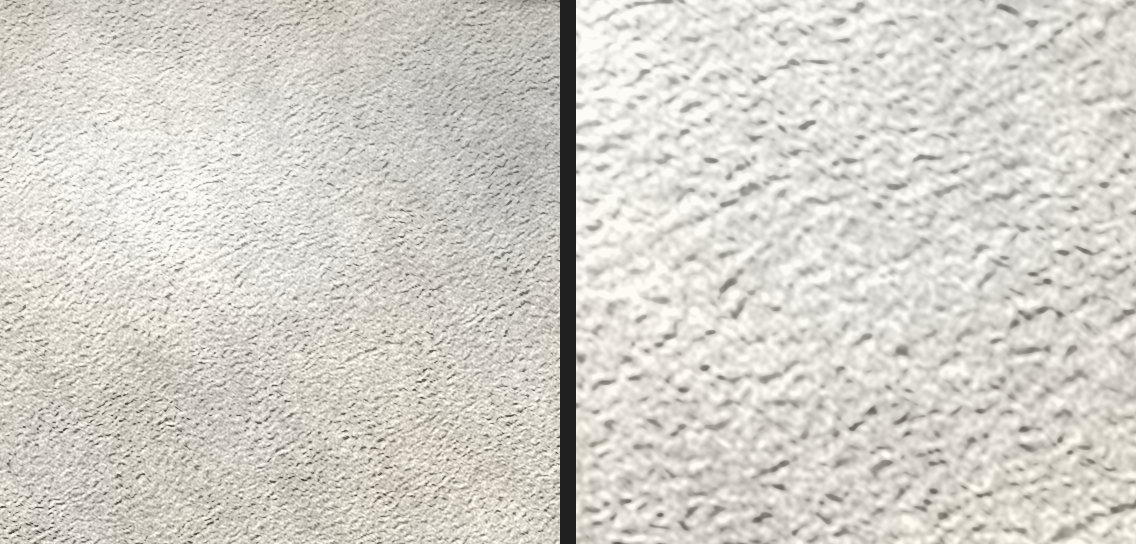
Left: the whole. Right: its middle third, enlarged.
Write a Shadertoy shader that draws this texture.

```glsl
// Pale woven pile, like a short wool carpet under soft uneven daylight.
// Short slanted tufts of gradient noise are chopped by crossing fibres and
// shaded by a height difference; crevices and broad glows vary the light.

const float SLANT = 0.46;                      // tuft direction, radians
const float CROSS_SLANT = -0.55;               // direction of crossing fibres
const vec2  TUFT_FREQ = vec2(66.0, 122.0);     // along and across a tuft
const vec2  FIBRE_FREQ = vec2(112.0, 190.0);
const float SPECK_FREQ = 215.0;
const float FIBRE_WEIGHT = 0.62;
const vec2  LIGHT_STEP = vec2(-0.0013, 0.0030);
const float RELIEF_GAIN = 0.135;
const float HEIGHT_GAIN = 0.095;
const float SPECK_GAIN = 0.13;
const float CREVICE_DEPTH = 0.19;
const float CLUMP_GAIN = 0.05;
const float BASE_LIGHT = 0.822;
const vec3  COOL_TINT = vec3(0.000, 0.000, -0.010);
const vec3  WARM_TINT = vec3(0.020, -0.002, -0.050);

mat2 rotation(float a) {
    float c = cos(a), s = sin(a);
    return mat2(c, -s, s, c);
}

vec2 gradientAt(vec2 cell) {
    vec3 h = fract(cell.xyx * vec3(0.1031, 0.1030, 0.0973));
    h += dot(h, h.yzx + 33.33);
    float angle = 6.28318 * fract((h.x + h.y) * h.z);
    return vec2(cos(angle), sin(angle));
}

float gradientNoise(vec2 p) {
    vec2 i = floor(p), f = p - i;
    vec2 u = f * f * f * (f * (f * 6.0 - 15.0) + 10.0);
    vec2 e = vec2(1.0, 0.0);
    float a = dot(gradientAt(i), f);
    float b = dot(gradientAt(i + e.xy), f - e.xy);
    float c = dot(gradientAt(i + e.yx), f - e.yx);
    float d = dot(gradientAt(i + e.xx), f - e.xx);
    return mix(mix(a, b, u.x), mix(c, d, u.x), u.y);
}

// Bends the rows of tufts: slow drift plus small kinks
vec2 bend(vec2 p) {
    float drift = gradientNoise(p * 4.5 + 11.0);
    float kinkX = gradientNoise(p * 58.0 + 47.0);
    float kinkY = gradientNoise(p * 64.0 + 83.0);
    return p + vec2(0.0, 0.025 * drift) + 0.0045 * vec2(kinkX, kinkY);
}

float pileHeight(vec2 p) {
    vec2 q = bend(p);
    float tuft = gradientNoise(rotation(SLANT) * q * TUFT_FREQ + 150.0);
    float fibre = gradientNoise(rotation(CROSS_SLANT) * q * FIBRE_FREQ + 310.0);
    return tuft + FIBRE_WEIGHT * fibre;
}

float glow(vec2 p, vec2 centre, vec2 size) {
    vec2 d = (p - centre) / size;
    return exp(-dot(d, d));
}

// Broad daylight over the pile
float daylight(vec2 p) {
    float light = BASE_LIGHT;
    light += 0.110 * glow(p, vec2(0.30, 0.64), vec2(0.42, 0.27));
    light -= 0.095 * glow(p, vec2(0.95, 0.84), vec2(0.36, 0.36));
    light -= 0.060 * glow(p, vec2(0.00, 1.05), vec2(0.45, 0.13));
    light -= 0.040 * glow(p, vec2(0.25, 0.15), vec2(0.50, 0.28));
    light -= 0.200 * glow(p, vec2(1.00, 1.01), vec2(0.12, 0.018));
    light += 0.035 * gradientNoise(p * 5.0 + 23.0);
    light += CLUMP_GAIN * gradientNoise(rotation(-0.6) * p * vec2(9.0, 15.0) + 71.0);
    return light + CLUMP_GAIN * gradientNoise(rotation(SLANT) * p * vec2(22.0, 38.0) + 37.0);
}

void mainImage(out vec4 fragColor, in vec2 fragCoord) {
    vec2 p = fragCoord / iResolution.y;

    // Tuft relief and fine specks, stronger towards the near edge
    float height = pileHeight(p);
    float slope = height - pileHeight(p + LIGHT_STEP);
    float speck = gradientNoise(rotation(0.9) * p * SPECK_FREQ + 470.0);
    float nearness = mix(1.22, 0.78, smoothstep(0.1, 0.9, p.y));
    float relief = RELIEF_GAIN * slope + HEIGHT_GAIN * height + SPECK_GAIN * speck;

    // Short dark creases gathered in loose patches
    float patches = smoothstep(-0.3, 0.3, gradientNoise(p * 11.0 + 61.0));
    float depth = -0.7 * slope - 0.55 * height;
    float crevice = smoothstep(0.24, 0.66, depth) * mix(0.4, 1.25, patches);

    float light = daylight(p) + nearness * (relief - CREVICE_DEPTH * crevice);
    light = min(light, 0.985);

    // Cool in the glow and far corner, warm at the near and left edges
    float warmth = 0.85 - 0.65 * glow(p, vec2(0.40, 0.65), vec2(0.45, 0.28))
                 - 0.55 * glow(p, vec2(1.0, 0.8), vec2(0.28, 0.35))
                 + 0.5 * gradientNoise(p * 3.5 + 5.0);
    vec3 colour = light + mix(COOL_TINT, WARM_TINT, clamp(warmth, 0.0, 1.0));
    fragColor = vec4(clamp(colour, 0.0, 1.0), 1.0);
}
```
